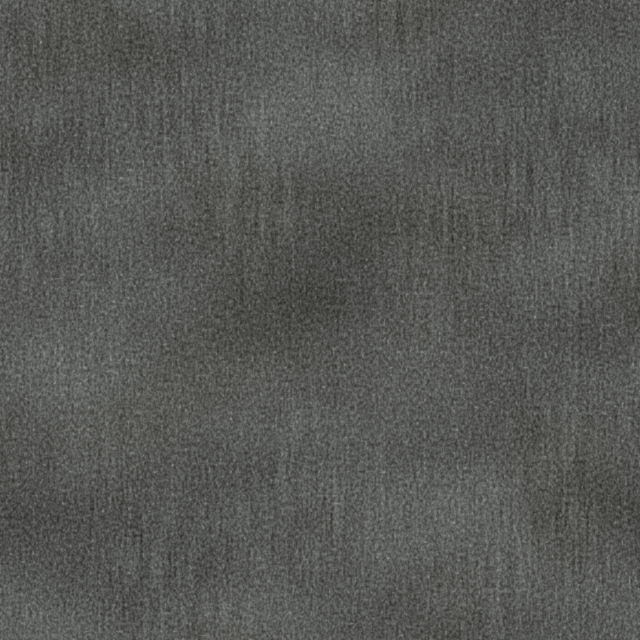
A WebGL 2 fragment shader for this texture:

```glsl
#version 300 es
precision highp float;
// Worn charcoal cloth: soft cloudy stains, vertical threads, fine grain and faint hairline scratches.

#define DARK vec3(0.260, 0.260, 0.248)
#define LIGHT vec3(0.440, 0.451, 0.441)
#define MID_TONE 0.45
#define CLOUD_SCALE vec2(2.6, 3.9)
#define CLOUD_AMOUNT 0.50
#define THREAD_SCALE vec2(165.0, 13.0)
#define THREAD_AMOUNT 0.36
#define GRAIN_SCALE vec2(185.0, 140.0)
#define GRAIN_AMOUNT 0.68
#define FINE_AMOUNT 0.62
#define SPECK_AMOUNT 0.55
#define SCRATCH_AMOUNT 0.22

uniform vec2 u_resolution;
out vec4 fragColor;

// Integer hash of a cell, giving two values in 0..1
vec2 hash2(vec2 cell) {
    uvec2 q = uvec2(ivec2(cell)) * uvec2(1597u, 3812u) + uvec2(7919u, 6151u);
    q.x += q.y * 40503u;
    q.x = (q.x ^ (q.x >> 15u)) * 73939u;
    q.x = (q.x ^ (q.x >> 13u)) * 19349u;
    q.x ^= q.x >> 16u;
    q.y = (q.x * 48271u) ^ (q.x >> 7u);
    return vec2(q & 65535u) / 65535.0;
}

float cornerSlope(vec2 cell, vec2 offset) {
    float angle = 6.28318 * hash2(cell).x;
    return dot(vec2(cos(angle), sin(angle)), offset);
}

float gradientNoise(vec2 p) {
    vec2 cell = floor(p);
    vec2 f = p - cell;
    vec2 w = f * f * f * (f * (f * 6.0 - 15.0) + 10.0);
    vec2 e = vec2(1.0, 0.0);
    return mix(mix(cornerSlope(cell, f), cornerSlope(cell + e, f - e), w.x),
               mix(cornerSlope(cell + e.yx, f - e.yx), cornerSlope(cell + 1.0, f - 1.0), w.x), w.y);
}

float cloudNoise(vec2 p) {
    float sum = 0.0, weight = 1.0;
    for (int octave = 0; octave < 4; octave++) {
        sum += weight * gradientNoise(p);
        p = p * 2.07 + vec2(17.3, 9.1);
        weight *= 0.5;
    }
    return sum;
}

// Short hairlines at random places and angles, each slightly bent
float scratches(vec2 p) {
    float cover = 0.0;
    vec2 bent = p + 0.006 * gradientNoise(p * 24.0);
    for (int i = 0; i < 12; i++) {
        vec2 center = hash2(vec2(float(i), 71.0));
        vec2 shape = hash2(vec2(float(i), 113.0));
        float angle = 3.14159 * shape.x;
        vec2 axis = vec2(cos(angle), sin(angle));
        vec2 d = bent - center;
        float along = abs(dot(d, axis));
        float across = abs(dot(d, vec2(-axis.y, axis.x)));
        float reach = mix(0.015, 0.045, shape.y);
        cover = max(cover, (1.0 - smoothstep(0.0, 0.0022, across))
                         * (1.0 - smoothstep(0.4 * reach, reach, along)));
    }
    return cover;
}

void main() {
    vec2 uv = gl_FragCoord.xy / u_resolution.y;

    // Broad stains, with a darker belt above the middle and a paler one below it
    float clouds = cloudNoise(uv * CLOUD_SCALE + vec2(5.2, 31.7));
    float beltY = uv.y + 0.06 * gradientNoise(uv * 3.0 + 40.0);
    float belt = 0.10 * exp(-pow((beltY - 0.36) / 0.06, 2.0))
               - 0.13 * exp(-pow((beltY - 0.55) / 0.10, 2.0));

    // Vertical threads that fade in and out in patches
    float patches = smoothstep(-0.35, 0.45, gradientNoise(uv * vec2(5.0, 3.5) + 63.0));
    float threads = gradientNoise(uv * THREAD_SCALE + 11.0)
                  + 0.5 * gradientNoise(uv * vec2(60.0, 5.0) + 29.0);

    // Woven grain and pale flecks
    float grain = gradientNoise(uv * GRAIN_SCALE + 3.7);
    float fine = gradientNoise(uv * vec2(290.0, 240.0) + 87.4);
    float fleck = smoothstep(0.22, 0.60, gradientNoise(uv * vec2(175.0, 165.0) + 151.3));

    float tone = MID_TONE + belt + CLOUD_AMOUNT * clouds;
    tone += THREAD_AMOUNT * mix(0.4, 1.3, patches) * threads;
    tone += GRAIN_AMOUNT * grain + FINE_AMOUNT * fine + SPECK_AMOUNT * fleck;
    tone -= SCRATCH_AMOUNT * scratches(uv);

    // Slow drift between olive and cool grey
    vec3 tint = vec3(0.004, 0.001, -0.005) * gradientNoise(uv * 4.0 + 210.0);
    vec3 color = mix(DARK, LIGHT, clamp(tone, -0.55, 1.7)) + tint;
    fragColor = vec4(color, 1.0);
}
```
